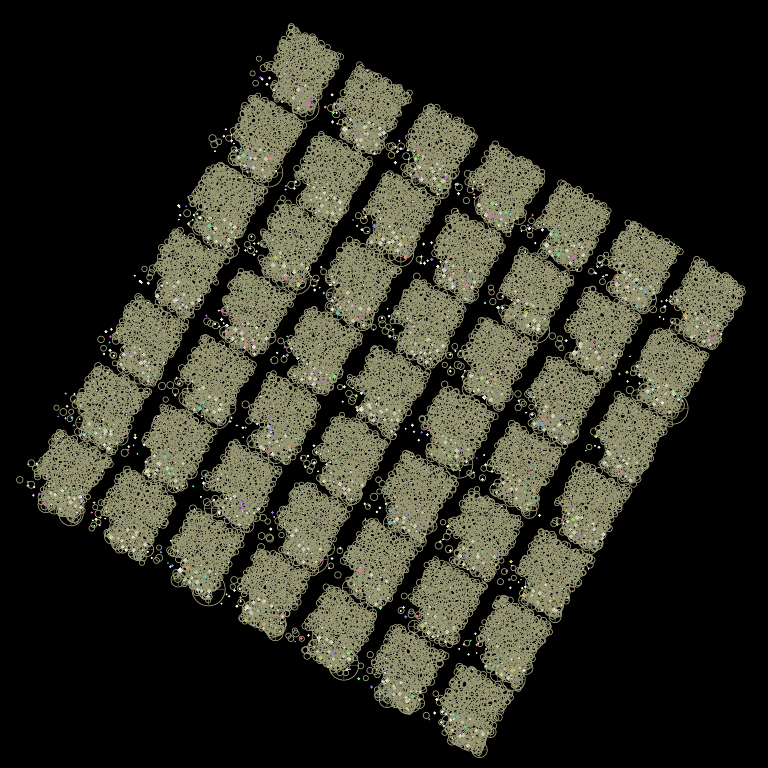
Write a three.js fragment shader that draws this pattern.

```glsl
// A tilted 7 by 7 lattice of patches, each a thicket of thin olive rings with
// a brighter lower corner, stray rings and sparks. Ring centres are jittered
// grid points kept by a density mask; the black margin closes the tile.
#define COUNT 7.0
#define PITCH 0.1013
#define TILT 0.5236
#define CENTER vec2(0.501, 0.488)
#define LINE 0.00125
#define SMALL_GRID 17.0
#define LARGE_GRID 9.0
#define SPARK_GRID 14.0
#define OLIVE vec3(0.60, 0.60, 0.46)
#define SPARK vec3(0.94, 0.96, 0.90)

varying vec2 vUv;

const vec2 PATCH_ORIGIN = vec2(0.58, 0.54);

vec3 hash3(vec2 p) {
  vec3 q = fract(p.xyx * vec3(0.1031, 0.1030, 0.0973));
  q += dot(q, q.yxz + 33.33);
  return fract((q.xxy + q.yzz) * q.zyx);
}

float cornerSlope(vec2 corner, vec2 offset) {
  return dot(hash3(corner + 71.0).xy * 2.0 - 1.0, offset);
}

float gradientNoise(vec2 p) {
  vec2 i = floor(p), f = fract(p), e = vec2(1.0, 0.0);
  vec2 w = f * f * f * (f * (f * 6.0 - 15.0) + 10.0);
  return mix(mix(cornerSlope(i, f), cornerSlope(i + e, f - e), w.x),
             mix(cornerSlope(i + e.yx, f - e.yx), cornerSlope(i + 1.0, f - 1.0), w.x), w.y);
}

float softBox(vec2 p, vec2 low, vec2 high) {
  vec2 d = min(p - low, high - p);
  return smoothstep(-0.03, 0.03, min(d.x, d.y));
}

float insideLattice(vec2 id) {
  vec2 a = abs(id);
  return step(max(a.x, a.y), 0.5 * COUNT);
}

// Density of x: dense thicket, y: bright corner, z: sparse corner
vec3 patchDensity(vec2 p) {
  vec2 q = p + PATCH_ORIGIN;
  vec2 l = fract(q) - PATCH_ORIGIN + 0.05 * gradientNoise(p * 6.0);
  return insideLattice(floor(q)) * vec3(
    softBox(l, vec2(-0.39, -0.49), vec2(0.36, 0.13)),
    softBox(l, vec2(-0.17, 0.08), vec2(0.36, 0.42)),
    softBox(l, vec2(-0.54, 0.00), vec2(-0.14, 0.38)));
}

// One where a random value falls strictly below the density
float kept(float random, float density) {
  return 1.0 - step(density, random + 0.0001);
}

float stroke(float d) {
  return 0.92 * (1.0 - smoothstep(0.0, LINE / PITCH, abs(d)));
}

float crossedRing(vec2 d, float r, mat2 axes) {
  vec2 a = abs(axes * d);
  float spokes = stroke(min(a.x, a.y)) * step(length(d), r);
  return max(stroke(length(d) - r), 0.6 * spokes);
}

vec2 neighbour(int n) {
  return vec2(mod(float(n), 3.0), floor(float(n) / 3.0)) - 1.0;
}

void main() {
  // Lattice axes: first runs right and down, second runs left and down
  float c = cos(TILT), s = sin(TILT);
  mat2 axes = mat2(c, -s, -s, -c);
  vec2 p = (vUv - CENTER) * axes / PITCH;
  float bare = 1.0;
  vec3 glow = vec3(0.0);
  float spark = 0.0;

  for (int n = 0; n < 9; n++) {
    vec2 shift = neighbour(n);

    // Small rings, two to each grid square
    vec2 id = floor(p * SMALL_GRID) + shift;
    for (int k = 0; k < 2; k++) {
      vec3 h = hash3(id + 137.0 * float(k));
      vec2 at = (id + h.xy) / SMALL_GRID;
      vec3 density = patchDensity(at);
      float keep = max(max(density.x, 0.8 * density.y), 0.09 * density.z);
      float r = 0.032 + 0.015 * fract(h.z * 57.0);
      bare *= 1.0 - kept(h.z, keep) * stroke(length(p - at) - r);
    }

    // Larger crossed rings in the bright corner
    id = floor(p * LARGE_GRID) + shift;
    vec3 h = hash3(id + 311.0);
    vec2 at = (id + h.xy) / LARGE_GRID;
    float keep = kept(h.z, patchDensity(at).y);
    bare *= 1.0 - keep * crossedRing(p - at, 0.055 + 0.045 * fract(h.z * 41.0), axes);

    // Now and then one very large ring at the lower corner of a patch
    id = floor(p + PATCH_ORIGIN) + shift;
    h = hash3(id + 523.0);
    at = id + vec2(0.22, 0.28) + 0.08 * h.xy;
    keep = insideLattice(id) * step(0.5, h.z);
    bare *= 1.0 - keep * crossedRing(p - at, 0.11 + 0.11 * h.x * h.x * h.x, axes);

    // Diamond sparks below the rings, white or tinted
    id = floor(p * SPARK_GRID) + shift;
    h = hash3(id + 797.0);
    at = (id + h.xy) / SPARK_GRID;
    vec3 density = patchDensity(at);
    keep = kept(h.z, max(0.2 * density.x, max(0.65 * density.y, 0.32 * density.z)));
    vec2 d = abs(axes * (p - at));
    float size = 0.013 + (0.024 * density.y + 0.011 * density.z) * fract(h.z * 29.0);
    float mark = keep * (1.0 - smoothstep(size - 0.008, size + 0.008, d.x + d.y));
    vec3 tint = 0.68 + 0.32 * cos(6.2832 * (h.x + vec3(0.0, 0.33, 0.67)));
    glow = mix(glow, mix(SPARK, tint, step(0.7, h.y)), mark);
    spark = max(spark, mark);
  }

  float ink = (1.0 - bare) * (1.0 - 0.5 * spark);
  gl_FragColor = vec4(mix(glow, OLIVE, ink), 1.0);
}
```
